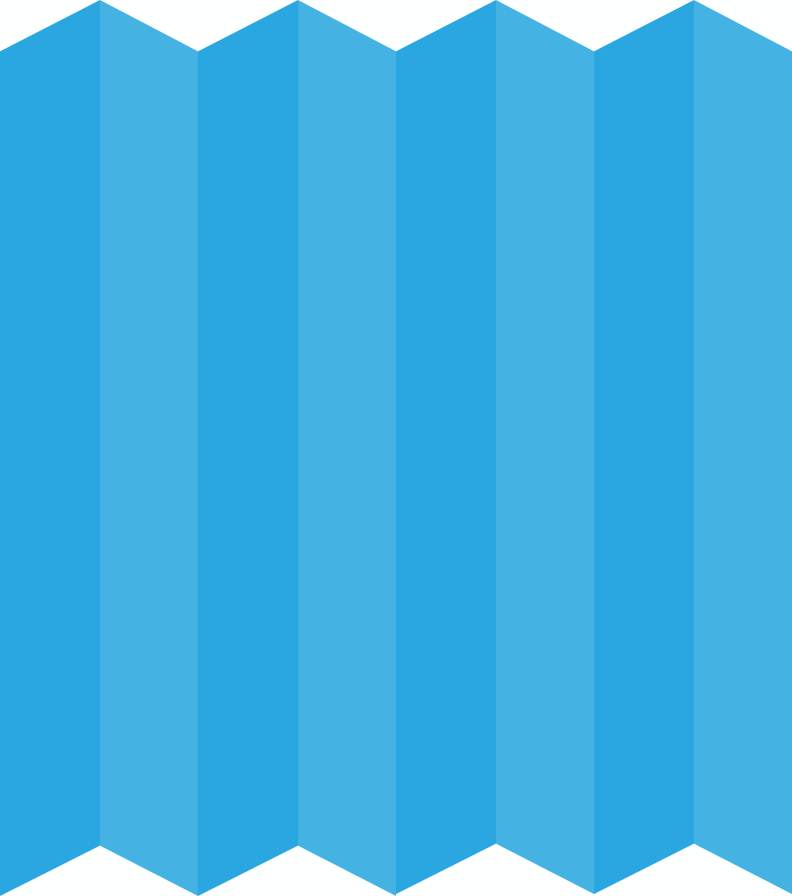
Write a WebGL 1 fragment shader that draws this pattern.

```glsl
precision highp float;
// Four upright accordion pleats, each a dark face and a light face, on white.
// A repeated triangle wave shapes the zigzag top and bottom edges, while
// its crease position splits each pleat into the two flat tones.

uniform vec2 u_resolution;

const vec3 PAPER = vec3(0.995, 1.0, 1.0);
const vec3 DARK_FACE = vec3(0.163, 0.655, 0.878);
const vec3 LIGHT_FACE = vec3(0.265, 0.698, 0.890);

const float PLEATS = 4.0;
const float CREASE = 0.505;       // crease position within a pleat
const float TOP_VALLEY = 0.9427;  // heights as fractions of the canvas
const float ZIGZAG = 0.0573;
const float BOTTOM_RISE = 0.0562;
const float RIGHT_LIFT = 0.0022;  // slight lift of the right half's hem

// Coverage of a half-plane, from signed distance and pixel width.
float coverage(float distance, float pixel) {
    return clamp(distance / pixel + 0.5, 0.0, 1.0);
}

// Rises from 0 to 1 at the crease, then falls back to 0.
float foldWave(float t, float crease) {
    return min(t / crease, (1.0 - t) / (1.0 - crease));
}

// Light-face coverage, smoothed at the crease and at both pleat borders.
float lightFace(float t, float crease, float pixel) {
    float pastCrease = coverage(t - crease, pixel);
    float beforeEnd = coverage(1.0 - t, pixel);
    float previousPleat = 1.0 - coverage(t, pixel);
    return max(pastCrease * beforeEnd, previousPleat);
}

void main() {
    vec2 uv = gl_FragCoord.xy / u_resolution;
    vec2 pixel = 1.0 / u_resolution;
    float t = fract(uv.x * PLEATS);

    // Zigzag outline
    float wave = foldWave(t, CREASE);
    float top = TOP_VALLEY + ZIGZAG * wave;
    float bottom = BOTTOM_RISE * wave + RIGHT_LIFT * step(0.5, uv.x);
    float edgeWidth = pixel.y * 1.2;
    float sheet = coverage(top - uv.y, edgeWidth)
                * coverage(uv.y - bottom, edgeWidth);

    // Two-tone faces
    float light = lightFace(t, CREASE, pixel.x * PLEATS);
    vec3 face = mix(DARK_FACE, LIGHT_FACE, light);

    gl_FragColor = vec4(mix(PAPER, face, sheet), 1.0);
}
```
